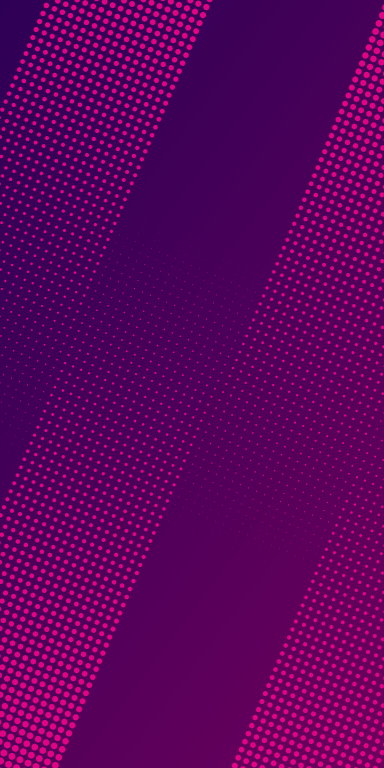
Give the GLSL for this background, as a Shadertoy shader.

```glsl
// Slanted halftone bands over a violet to magenta gradient.
// A grid of dots is aligned with the bands; the dot radius changes linearly
// along each band, and neighbouring bands grow in opposite directions.

const vec2 ACROSS = vec2(0.921, 0.390);   // unit normal of the bands
const vec2 ALONG = vec2(-0.390, 0.921);   // unit direction of the bands
const float BAND_WIDTH = 0.408;
const float CELLS_PER_BAND = 18.0;

vec3 backdrop(vec2 uv) {
    float t = pow(dot(uv, vec2(0.4, 0.6)), 1.1);
    return mix(vec3(0.18, 0.0, 0.335), vec3(0.43, 0.0, 0.365), t);
}

// Coverage of the halftone dots at q (canvas widths from the upper left).
float halftone(vec2 q, float pixel) {
    float cellSize = BAND_WIDTH / CELLS_PER_BAND;
    vec2 grid = vec2(dot(q, ACROSS) - 0.1055, dot(q, ALONG)) / cellSize;
    vec2 center = floor(grid) + 0.5;

    // Radius in cells: even bands shrink downwards, odd bands grow
    float band = floor(center.x / CELLS_PER_BAND);
    float along = center.y * cellSize;
    float growth = mod(band, 2.0) < 0.5 ? 1.159 - along : along - 0.30;
    float radius = 0.263 * clamp(growth, 0.0, 1.7) * step(0.0, band);

    // Soft edge; dots thinner than a pixel fade out
    float blur = pixel / cellSize;
    float disc = clamp((radius - length(grid - center)) / blur + 0.5, 0.0, 1.0);
    return disc * min(1.0, 2.0 * radius / blur);
}

void mainImage(out vec4 fragColor, in vec2 fragCoord) {
    vec2 fromTop = vec2(fragCoord.x, iResolution.y - fragCoord.y);
    vec3 color = backdrop(fromTop / iResolution.xy);
    float dots = halftone(fromTop / iResolution.x, 1.0 / iResolution.x);
    color = mix(color, vec3(0.88, 0.01, 0.515), dots);
    fragColor = vec4(color, 1.0);
}
```
